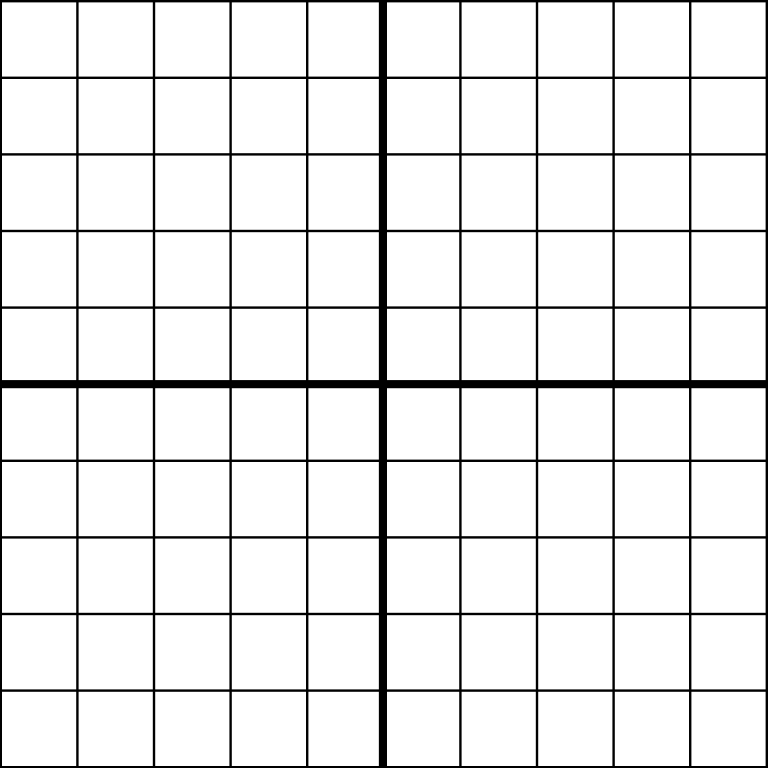
Reproduce this pattern procedurally as a WebGL 2 fragment shader.

```glsl
#version 300 es
precision highp float;

#define GRID_CENTER vec2(0.49975, 0.49975)
#define AXIS_CENTER vec2(0.4986, 0.4998)
#define CELL_SIZE 0.09974
#define THIN_HALF_WIDTH 0.00156
#define AXIS_HALF_WIDTH 0.0053
#define INK vec3(0.0)
#define PAPER vec3(1.0)

uniform vec2 u_resolution;
out vec4 fragColor;

// Share of a pixel covered by a line, for each direction
vec2 lineCoverage(vec2 offset, float halfWidth, vec2 pixel) {
    vec2 low = max(offset - 0.5 * pixel, vec2(-halfWidth));
    vec2 high = min(offset + 0.5 * pixel, vec2(halfWidth));
    return clamp((high - low) / pixel, 0.0, 1.0);
}

// Signed offset to the nearest repeated grid line
vec2 gridOffset(vec2 p) {
    vec2 cell = (p - GRID_CENTER) / CELL_SIZE;
    return (fract(cell + 0.5) - 0.5) * CELL_SIZE;
}

void main() {
    vec2 pixel = 1.0 / u_resolution;
    vec2 uv = gl_FragCoord.xy * pixel;

    // Thin ruled lines and the two heavy axes
    vec2 thin = lineCoverage(gridOffset(uv), THIN_HALF_WIDTH, pixel);
    vec2 axes = lineCoverage(uv - AXIS_CENTER, AXIS_HALF_WIDTH, pixel);
    vec2 ink = max(thin, axes);

    // Union of the vertical and horizontal coverage
    float coverage = 1.0 - (1.0 - ink.x) * (1.0 - ink.y);
    fragColor = vec4(mix(PAPER, INK, coverage), 1.0);
}
```
